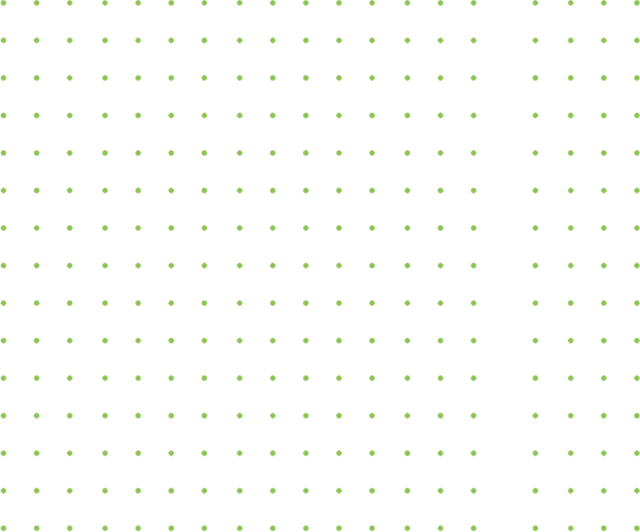
A WebGL 2 fragment shader for this pattern:

```glsl
#version 300 es
precision highp float;
// Small soft green dots in a white grid, 19 columns by 15 rows, with one wide gap between columns.

uniform vec2 u_resolution;
out vec4 fragColor;

float hash(vec2 p) {
    return fract(sin(dot(p, vec2(127.1, 311.7))) * 4375.85);
}

// Column steps are 15 units, with an extra unit every fourth or fifth column.
float columnX(float column) {
    return 1.6 + 15.0 * column + floor(0.225 * column + 0.4375);
}

void main() {
    // Canvas is 290 by 241 units, measured from the top left.
    vec2 p = gl_FragCoord.xy / u_resolution;
    p = vec2(p.x, 1.0 - p.y) * vec2(290.0, 241.0);
    float pixel = 290.0 / u_resolution.x;

    // The block right of the gap repeats columns 2 to 5 of the left block.
    bool rightBlock = p.x > 228.5;
    if (rightBlock) p.x -= 211.0;
    vec2 cell = round((p - vec2(1.6, 1.3)) / vec2(15.2, 17.0));
    cell.x = rightBlock ? clamp(cell.x, 2.0, 5.0) : clamp(cell.x, 0.0, 14.0);
    vec2 offset = p - vec2(columnX(cell.x), 1.3 + 17.0 * cell.y);

    // Dots vary slightly between round and diamond shaped.
    vec2 a = abs(offset);
    float pointed = 0.45 * hash(cell + (rightBlock ? 31.0 : 0.0));
    float dist = mix(length(offset), 0.87 * (a.x + a.y), pointed);

    // Soft rim, never thinner than a pixel.
    float rim = max(0.48, 0.75 * pixel);
    float dotMask = 1.0 - smoothstep(1.24 - rim, 1.24 + rim, dist);
    fragColor = vec4(mix(vec3(1.0), vec3(0.55, 0.77, 0.33), dotMask), 1.0);
}
```
